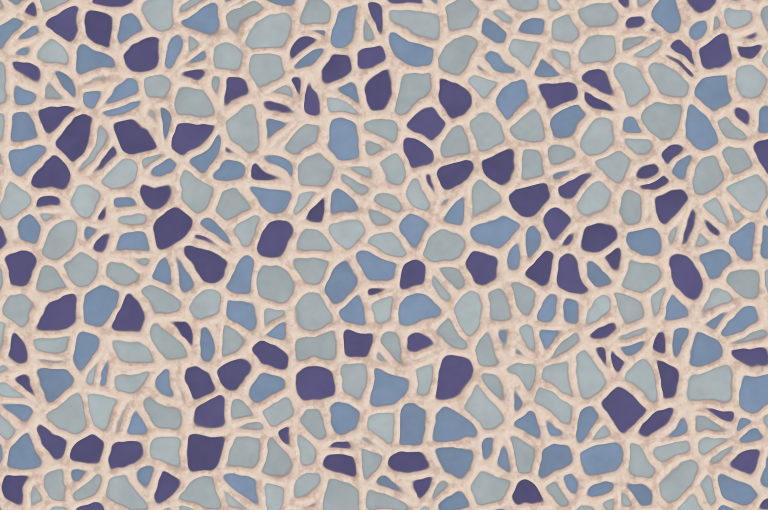
Give the GLSL for this texture, as a Shadertoy shader.

```glsl
// Broken-tile mosaic: pale, blue and indigo shards set in rough sandy grout.
// Warped Voronoi cells, some split in two, are inset by a soft minimum of
// their edge distances; its gradient lights the grout lip round each shard.

#define CELLS 14.0        // cells per canvas height
#define JITTER 0.80       // irregularity of the seeds
#define SPLIT 0.36        // share of cells broken in two
#define GAP 0.105         // half width of the grout joint
#define SHARPNESS 17.0    // higher gives sharper shard corners
#define WARP 0.30         // bending of the shard edges
#define PALE_SHARE 0.43
#define INDIGO_SHARE 0.28
#define RELIEF 0.55       // strength of the lip shading

const vec3 GROUT_LIGHT = vec3(0.885, 0.805, 0.742);
const vec3 GROUT_SHADE = vec3(0.780, 0.680, 0.620);
const vec3 RIM_SHADOW  = vec3(0.500, 0.430, 0.430);
const vec3 PALE   = vec3(0.650, 0.690, 0.700);
const vec3 BLUE   = vec3(0.480, 0.555, 0.655);
const vec3 INDIGO = vec3(0.340, 0.325, 0.475);
const vec2 LIGHT_DIR = vec2(-0.6, 0.8);

vec3 hash3(vec2 p) {
    vec3 q = fract(p.xyx * vec3(0.1031, 0.1030, 0.0973));
    q += dot(q, q.yxz + 33.33);
    return fract((q.xxy + q.yzz) * q.zyx);
}

float noise(vec2 p) {
    vec2 i = floor(p), f = fract(p);
    f = f * f * (3.0 - 2.0 * f);
    float bottom = mix(hash3(i).x, hash3(i + vec2(1, 0)).x, f.x);
    float top = mix(hash3(i + vec2(0, 1)).x, hash3(i + vec2(1, 1)).x, f.x);
    return mix(bottom, top, f.y);
}

float fbm(vec2 p) {
    return 0.5 * noise(p) + 0.3 * noise(p * 2.1 + 7.3) + 0.2 * noise(p * 4.3 + 3.1);
}

vec2 seedOffset(vec2 cell) {
    return 0.5 + JITTER * (hash3(cell).xy - 0.5);
}

// Returns the distance inside the shard, its outward normal and its id.
float shard(vec2 p, out vec2 normal, out vec2 id) {
    vec2 base = floor(p), home = base, toSeed = vec2(0.0);
    float nearest = 1e3;
    for (int y = -1; y <= 1; y++)
    for (int x = -1; x <= 1; x++) {
        vec2 cell = base + vec2(x, y);
        vec2 r = cell + seedOffset(cell) - p;
        if (dot(r, r) < nearest) { nearest = dot(r, r); toSeed = r; home = cell; }
    }

    // Soft minimum over the edges shared with the neighbours
    float sum = 0.0;
    normal = vec2(0.0);
    for (int y = -2; y <= 2; y++)
    for (int x = -2; x <= 2; x++) {
        if (x == 0 && y == 0) continue;
        vec2 cell = home + vec2(x, y);
        vec2 r = cell + seedOffset(cell) - p;
        vec2 dir = normalize(r - toSeed);
        float w = exp(-SHARPNESS * dot(0.5 * (toSeed + r), dir));
        sum += w;
        normal += w * dir;
    }

    // Crack through the cell, giving triangles and slivers
    id = home;
    vec3 crack = hash3(home + 57.0);
    if (crack.x < SPLIT) {
        float angle = 6.2832 * crack.y;
        vec2 dir = vec2(cos(angle), sin(angle));
        float across = dot(toSeed, dir) + 0.2 * (crack.z - 0.5);
        float side = across < 0.0 ? -1.0 : 1.0;
        float w = exp(-SHARPNESS * abs(across));
        sum += w;
        normal += w * side * dir;
        id += 0.37 * side;
    }
    normal /= sum;
    return -log(sum) / SHARPNESS;
}

void mainImage(out vec4 fragColor, in vec2 fragCoord) {
    vec2 p = fragCoord / iResolution.y * CELLS + 20.0;
    vec2 bend = vec2(noise(p * 1.4), noise(p * 1.4 + 41.0)) - 0.5;
    vec2 chip = vec2(noise(p * 5.0 + 9.0), noise(p * 5.0 + 63.0)) - 0.5;

    vec2 normal, id;
    float d = shard(p + WARP * bend + 0.05 * chip, normal, id) - GAP;
    float facing = dot(normal, LIGHT_DIR);

    // Grout: sandy mottling and a lit lip along the joints
    float grain = fbm(p * 4.5);
    float grit = noise(p * 15.0) - 0.5;
    float lip = exp(-pow((d + 0.04) / 0.055, 2.0));
    float shade = smoothstep(0.46, 0.80, grain) * 0.75 - lip * facing * RELIEF;
    vec3 grout = mix(GROUT_LIGHT, GROUT_SHADE, clamp(shade, -0.2, 1.1));
    grout += 0.035 * grit;

    // Shard: glaze colour, cloudy tone and a soft bevel
    vec3 pick = hash3(id * 3.0 + 11.0);
    vec3 glaze = pick.x < PALE_SHARE ? PALE
               : pick.x < 1.0 - INDIGO_SHARE ? BLUE : INDIGO;
    glaze *= 0.95 + 0.10 * pick.y + 0.10 * (fbm(p * 2.2 + 5.0) - 0.5);
    float bevel = exp(-max(d, 0.0) / 0.035);
    glaze *= 1.0 - bevel * (0.08 + 0.08 * facing);

    // Join the two with a thin shadow under the rim
    float soft = max(0.8 * CELLS / iResolution.y, 0.022);
    vec3 color = mix(grout, glaze, smoothstep(-soft, soft, d));
    float rim = exp(-pow(d / 0.028, 2.0));
    color = mix(color, RIM_SHADOW, rim * clamp(0.22 - 0.25 * facing, 0.0, 0.5));
    fragColor = vec4(clamp(color, 0.0, 1.0), 1.0);
}
```
